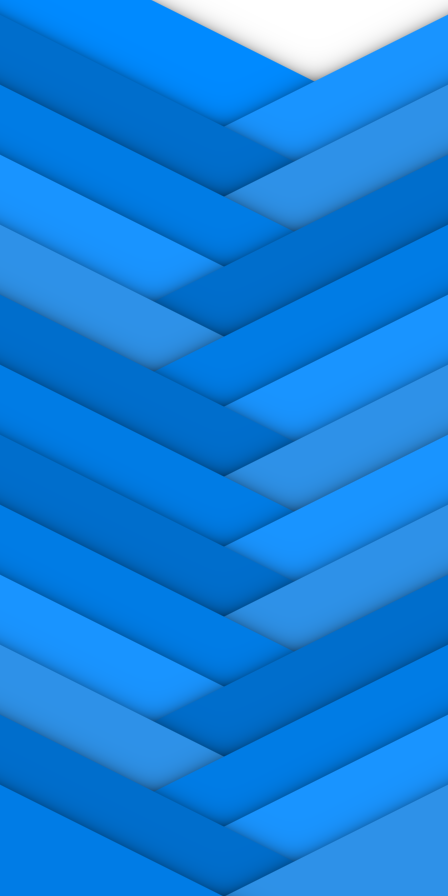
This background is drawn by a Shadertoy shader. Its source:

```glsl
// Interleaved diagonal blue strips in a herringbone, each casting a soft shadow upward.
#define STRIPS 12            // strips on each side
#define PITCH 0.15625        // vertical strip spacing, canvas width = 1
#define FIRST_EDGE 0.0326    // first strip edge below the top corner
#define CAP_EDGE -0.169      // upper edge of the bright top strip
#define SLOPE 0.5
#define SHADOW_WIDTH 0.015
#define SHADOW_STRENGTH 0.27

const vec3 WHITE  = vec3(1.0);
const vec3 BRIGHT = vec3(0.0, 0.54, 1.0);
const vec3 DARK   = vec3(0.0, 0.43, 0.80);
const vec3 MID    = vec3(0.0, 0.486, 0.90);
const vec3 LIGHT  = vec3(0.10, 0.58, 1.0);
const vec3 STEEL  = vec3(0.18, 0.57, 0.91);

vec3 stripColor(int tone) {
    return tone == 0 ? DARK : tone == 1 ? MID : tone == 2 ? LIGHT : STEEL;
}

// Lays a sheet below a slanted edge and shades what lies above that edge
vec3 laySheet(vec3 below, vec3 sheet, float depth, float pixel) {
    float dist = depth / sqrt(1.0 + SLOPE * SLOPE);
    float shadow = SHADOW_STRENGTH * exp(-max(-dist, 0.0) / SHADOW_WIDTH);
    float cover = smoothstep(-0.75 * pixel, 0.75 * pixel, dist);
    return mix(below * (1.0 - shadow), sheet, cover);
}

void mainImage(out vec4 fragColor, in vec2 fragCoord) {
    vec2 p = fragCoord / iResolution.xy * vec2(1.0, 2.0);
    p.y = 2.0 - p.y;
    float pixel = 1.0 / iResolution.x;

    // Depth below the falling (left) and rising (right) directions
    float left = p.y - SLOPE * p.x;
    float right = p.y - SLOPE * (1.0 - p.x);

    vec3 color = laySheet(WHITE, BRIGHT, left - CAP_EDGE, pixel);

    // Stack the strips from top to bottom
    for (int i = 0; i < STRIPS; i++) {
        float edge = FIRST_EDGE + PITCH * float(i);
        int phase = i % 6;
        vec3 leftColor = stripColor(phase % 4);
        vec3 rightColor = stripColor((phase + 2) % 4);

        // Two pairs in every six swap their overlap
        if (phase == 2 || phase == 3) {
            color = laySheet(color, leftColor, left - edge, pixel);
            color = laySheet(color, rightColor, right - edge, pixel);
        } else {
            color = laySheet(color, rightColor, right - edge, pixel);
            color = laySheet(color, leftColor, left - edge, pixel);
        }
    }
    fragColor = vec4(color, 1.0);
}
```
